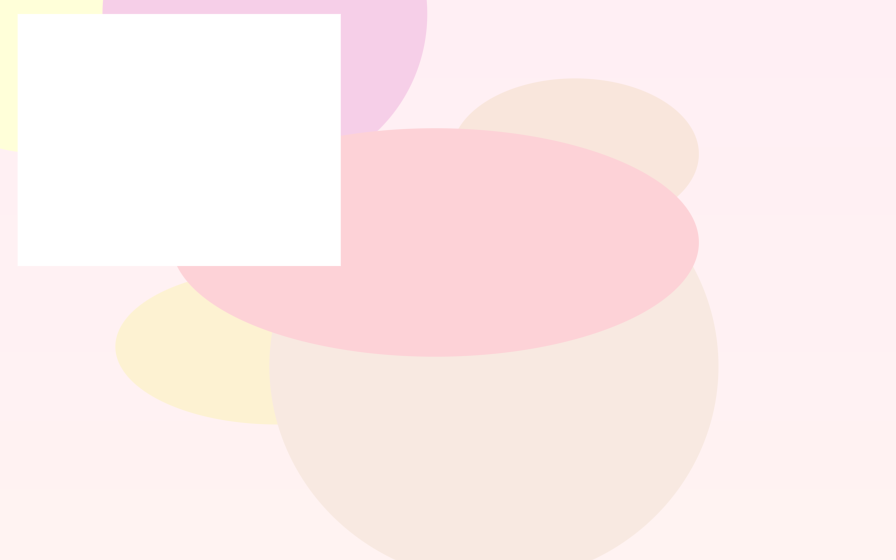
This background is drawn by a Shadertoy shader. Its source:

```glsl
const vec3 BLUSH_TOP    = vec3(1.000, 0.937, 0.957);
const vec3 BLUSH_BOTTOM = vec3(1.000, 0.953, 0.949);
const vec3 LEMON        = vec3(1.000, 1.000, 0.851);
const vec3 ORCHID       = vec3(0.965, 0.812, 0.910);
const vec3 PEACH        = vec3(0.976, 0.902, 0.863);
const vec3 CREAM        = vec3(0.992, 0.949, 0.824);
const vec3 SAND         = vec3(0.973, 0.914, 0.882);
const vec3 ROSE         = vec3(0.992, 0.824, 0.843);
const vec3 WHITE        = vec3(1.0);

// Approximate signed distance to an axis-aligned ellipse
float ellipseDistance(vec2 p, vec2 center, vec2 radii) {
    vec2 q = (p - center) / radii;
    float len = length(q);
    float slope = length(q / radii);
    return len * (len - 1.0) / max(slope, 1e-4);
}

float boxDistance(vec2 p, vec2 center, vec2 halfSize) {
    vec2 d = abs(p - center) - halfSize;
    return length(max(d, 0.0)) + min(max(d.x, d.y), 0.0);
}

// Lay a flat colour over the base with a smoothed edge
vec3 paint(vec3 base, vec3 colour, float dist, float edge) {
    return mix(base, colour, 1.0 - smoothstep(-edge, edge, dist));
}

void mainImage(out vec4 fragColor, in vec2 fragCoord) {
    // Canvas height is one unit
    vec2 p = fragCoord / iResolution.y;
    float edge = 0.75 / iResolution.y;

    // Backdrop gradient
    vec3 colour = mix(BLUSH_BOTTOM, BLUSH_TOP, p.y);

    // Upper corner discs
    colour = paint(colour, LEMON,  ellipseDistance(p, vec2(0.0625, 0.979), vec2(0.252)), edge);
    colour = paint(colour, ORCHID, ellipseDistance(p, vec2(0.473, 0.975), vec2(0.290)), edge);

    // Overlapping ovals, back to front
    colour = paint(colour, PEACH, ellipseDistance(p, vec2(1.027, 0.725), vec2(0.221, 0.135)), edge);
    colour = paint(colour, CREAM, ellipseDistance(p, vec2(0.494, 0.381), vec2(0.288, 0.139)), edge);
    colour = paint(colour, SAND,  ellipseDistance(p, vec2(0.882, 0.346), vec2(0.401, 0.385)), edge);
    colour = paint(colour, ROSE,  ellipseDistance(p, vec2(0.777, 0.567), vec2(0.471, 0.204)), edge);

    // White panel
    colour = paint(colour, WHITE, boxDistance(p, vec2(0.320, 0.750), vec2(0.2885, 0.225)), edge);

    fragColor = vec4(colour, 1.0);
}
```
